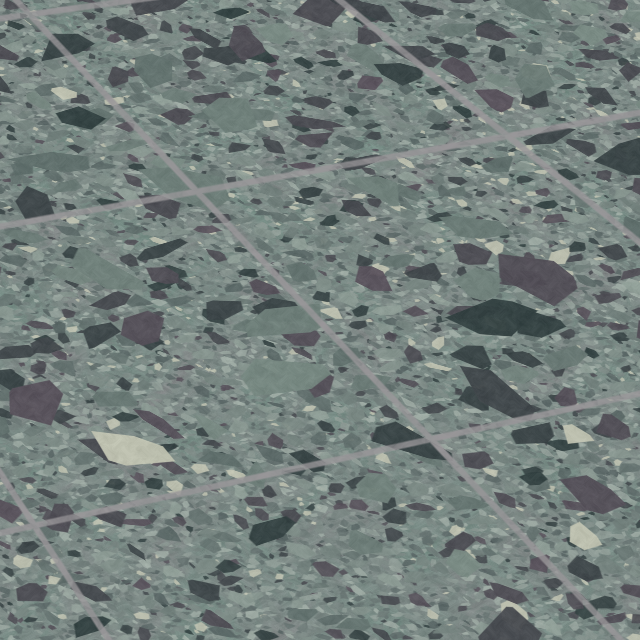
Reproduce this texture procedurally as a WebGL 2 fragment shader.

```glsl
#version 300 es
precision highp float;

// Terrazzo floor: angular stone chips in a grey-green binder, cut by pale tile joints.
// Five layers of jittered cells, fine to coarse, each scatter convex polygons;
// two fans of lines give the joints as seen at a slant.

uniform vec2 u_resolution;
out vec4 fragColor;

vec3 hash3(vec2 p) {
    vec3 q = fract(p.xyx * vec3(0.1031, 0.1030, 0.0973));
    q += dot(q, q.yxz + 33.33);
    return fract((q.xxy + q.yzz) * q.zyx);
}

// Warped sines for cloudy variation, about -1 to 1
float mottle(vec2 p) {
    float sum = 0.0, amp = 0.5;
    for (int i = 0; i < 4; i++) {
        p += 0.8 * sin(p.yx * 1.3 + float(i) * 2.1);
        sum += amp * sin(p.x) * sin(p.y + 1.0);
        p = mat2(1.5, 1.1, -1.1, 1.5) * p;
        amp *= 0.7;
    }
    return sum;
}

// Irregular convex polygon of about unit radius, negative inside
float polygon(vec2 q, vec2 seed) {
    float d = -1.0;
    for (int i = 0; i < 6; i++) {
        vec3 h = hash3(seed + float(i) * 7.31);
        float a = (float(i) + 0.8 * h.x) * 1.0472;
        d = max(d, dot(q, vec2(cos(a), sin(a))) - mix(0.5, 1.0, h.y));
    }
    return d;
}

// Coarse chips are mostly dark, fine ones range from grey to pale green
vec3 chipColour(vec3 h, float coarse) {
    vec3 grey = mix(vec3(0.33, 0.38, 0.38), vec3(0.65, 0.70, 0.67), h.x);
    vec3 coarseGrey = mix(vec3(0.36, 0.42, 0.41), vec3(0.48, 0.55, 0.52), h.x);
    vec3 dark = mix(vec3(0.19, 0.25, 0.25), vec3(0.35, 0.32, 0.36), h.y);
    vec3 c = mix(grey, coarseGrey, coarse);
    c = mix(c, dark, step(h.z, mix(0.08, 0.66, coarse)));
    return mix(c, vec3(0.76, 0.77, 0.70), step(0.965, h.z));
}

// Paints one layer of scattered chips over the colour below
vec3 paintChips(vec3 colour, vec2 p, float layer) {
    float coarse = smoothstep(0.8, 3.4, layer);
    vec2 cellSize = vec2(1.5, 0.8) / (92.0 * pow(0.575, layer));
    vec2 cell = floor(p / cellSize);
    float density = mix(0.85, 0.32, coarse);
    for (int y = -1; y <= 1; y++)
    for (int x = -1; x <= 1; x++) {
        vec2 id = cell + vec2(x, y);
        vec2 seed = id + layer * 41.7 + 80.0;
        vec3 place = hash3(seed);
        if (place.z > density) continue;
        vec3 form = hash3(seed + 153.2);
        vec2 q = p - (id + 0.2 + 0.6 * place.xy) * cellSize;
        float a = -0.18 + 0.9 * (form.x - 0.5);
        q = mat2(cos(a), -sin(a), sin(a), cos(a)) * q;
        vec2 size = cellSize * mix(vec2(0.28, 0.25), vec2(0.58, 0.56), form.yz);
        float d = polygon(q / size, seed + 19.4) * sqrt(size.x * size.y);
        vec3 chip = chipColour(hash3(seed + 311.8), coarse);
        chip += 0.03 * mottle(p * 150.0 + seed);
        float cover = 1.0 - smoothstep(-0.0014, 0.0014, d);
        colour = mix(colour, chip, cover * mix(0.85, 0.94, coarse));
    }
    return colour;
}

// Distance to the nearest joint of the two line fans
float jointDistance(vec2 uv) {
    float d = 1.0;
    for (int i = 0; i < 3; i++) {
        float k = float(i);
        float rise = 0.218 - 0.04 * k;
        float shallow = uv.y - (0.167 + 0.556 * k - 0.077 * k * k + rise * uv.x);
        float lean = 0.65 + 0.295 * k;
        float steep = uv.x - (-0.48 + 0.505 * k + lean * (1.0 - uv.y));
        d = min(d, abs(shallow) / sqrt(1.0 + rise * rise));
        d = min(d, abs(steep) / sqrt(1.0 + lean * lean));
    }
    return d;
}

void main() {
    vec2 uv = gl_FragCoord.xy / u_resolution;

    // Chips shrink slightly toward the far edge
    vec2 p = vec2(uv.x - 0.5, uv.y) * (1.0 + 0.2 * uv.y) + 1.0;

    // Binder
    vec3 colour = mix(vec3(0.51, 0.53, 0.53), vec3(0.46, 0.55, 0.52),
                      0.5 + 0.5 * mottle(p * 22.0));
    colour += 0.05 * mottle(p * vec2(110.0, 190.0));

    // Chips, fine to coarse
    for (int i = 0; i < 5; i++) colour = paintChips(colour, p, float(i));

    // Worn joints
    float wear = 0.82 + 0.18 * mottle(p * 45.0);
    float joint = 1.0 - smoothstep(0.0028, 0.0068, jointDistance(uv));
    colour = mix(colour, vec3(0.60, 0.59, 0.60), joint * clamp(wear, 0.0, 1.0));

    fragColor = vec4(colour, 1.0);
}
```
